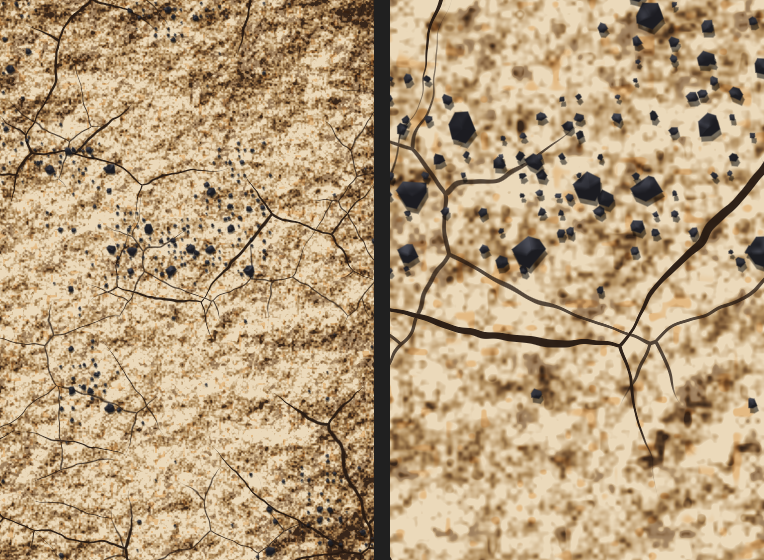
Left, the full canvas; right, a detail of the centre.
A Shadertoy shader for this texture:

```glsl
#define BUMP_FREQ 24.0
#define RELIEF 11.5
#define GRAIN 1.9
#define CRACK_FREQ 4.6
#define CRACK_WIDTH 0.0023
#define HAIR_WIDTH 0.0011
#define STONE_SHARE 0.24
#define LIGHT_STEP vec2(-0.0025, 0.0055)

const vec3 SHADOW = vec3(0.22, 0.15, 0.10);
const vec3 BROWN = vec3(0.49, 0.35, 0.21);
const vec3 TAN = vec3(0.69, 0.55, 0.36);
const vec3 SAND = vec3(0.81, 0.70, 0.54);
const vec3 CREAM = vec3(0.92, 0.85, 0.73);
const vec3 GREY_SOIL = vec3(0.61, 0.50, 0.39);
const vec3 CRACK = vec3(0.15, 0.10, 0.07);

vec2 hash2(vec2 p) {
    vec3 q = fract(p.xyx * vec3(0.1031, 0.1030, 0.0973));
    q += dot(q, q.yzx + 33.33);
    return fract((q.xx + q.yz) * q.zy);
}

float noise(vec2 p) {
    vec2 i = floor(p), f = fract(p);
    f = f * f * (3.0 - 2.0 * f);
    float low = mix(hash2(i).x, hash2(i + vec2(1, 0)).x, f.x);
    float high = mix(hash2(i + vec2(0, 1)).x, hash2(i + 1.0).x, f.x);
    return mix(low, high, f.y);
}

float fbm(vec2 p) {
    float sum = 0.0, amp = 0.5;
    for (int i = 0; i < 5; i++) {
        sum += amp * noise(p);
        p = mat2(1.6, 1.2, -1.2, 1.6) * p + 17.3;
        amp *= 0.5;
    }
    return sum;
}

// Distance to the nearest border between Voronoi cells
float cellBorder(vec2 p) {
    vec2 id = floor(p), f = fract(p), nearCell = vec2(0), nearVec = vec2(0);
    float best = 9.0;
    for (int y = -1; y <= 1; y++)
    for (int x = -1; x <= 1; x++) {
        vec2 g = vec2(x, y), r = g + hash2(id + g) - f;
        if (dot(r, r) < best) { best = dot(r, r); nearCell = g; nearVec = r; }
    }
    float border = 9.0;
    for (int y = -2; y <= 2; y++)
    for (int x = -2; x <= 2; x++) {
        vec2 g = nearCell + vec2(x, y), r = g + hash2(id + g) - f, gap = r - nearVec;
        if (dot(gap, gap) > 1e-5)
            border = min(border, dot(0.5 * (nearVec + r), normalize(gap)));
    }
    return border;
}

float crackLine(float dist, float width, float px) {
    return clamp((width - dist) / px + 0.5, 0.0, 1.0) * smoothstep(0.0, 0.0007, width);
}

// Angular stones, at most one per grid cell, gathered in patches
float stoneLayer(vec2 p, float freq) {
    vec2 q = p * freq, id = floor(q);
    vec2 jitter = hash2(id + freq), pick = hash2(id + freq + 37.0);
    vec2 centre = id + 0.5 + 0.2 * (jitter - 0.5);
    float density = 0.004 + STONE_SHARE * smoothstep(0.55, 0.85, noise(centre / freq * 7.0 + 3.0));
    if (pick.x > density) return 1.0;
    float radius = mix(0.14, 0.3, pick.y), d = -1.0;
    for (int i = 0; i < 6; i++) {
        vec2 h = hash2(id + float(i) * 7.0 + 11.0);
        float a = (float(i) + 0.6 * h.x) * 1.0472;
        d = max(d, dot(q - centre, vec2(cos(a), sin(a))) - radius * mix(0.65, 1.0, h.y));
    }
    return d / freq;
}

float stones(vec2 p) {
    return min(stoneLayer(p, 28.0), min(stoneLayer(p, 50.0), stoneLayer(p, 88.0)));
}

float ramp(float a, float b, float x) { return clamp((x - a) / (b - a), 0.0, 1.0); }

vec3 soilColour(float tone) {
    vec3 c = mix(SHADOW, BROWN, ramp(-2.0, -1.1, tone));
    c = mix(c, TAN, ramp(-1.1, -0.4, tone));
    c = mix(c, SAND, ramp(-0.4, 0.25, tone));
    return mix(c, CREAM, ramp(0.25, 1.05, tone));
}

void mainImage(out vec4 fragColor, in vec2 fragCoord) {
    vec2 uv = fragCoord / iResolution.xy, p = fragCoord / iResolution.y;
    float px = 1.0 / iResolution.y;

    // Pale middle, damp brown rim at the top and right
    vec2 fromPale = (uv - vec2(0.36, 0.52)) * vec2(0.95, 0.8);
    float patches = fbm(p * 5.0 + 4.0) - 0.48;
    float tone = 0.58 - 1.7 * smoothstep(0.25, 0.85, length(fromPale) + 0.5 * patches);
    tone -= 0.75 * smoothstep(0.72, 1.0, uv.y + 0.3 * patches);

    // Crumbly relief lit from above, then fine grain and pits
    vec2 b = p * BUMP_FREQ;
    float slope = fbm(b) - fbm(b + LIGHT_STEP * BUMP_FREQ);
    tone += RELIEF * slope;
    tone += GRAIN * (0.6 * noise(p * 170.0) + noise(p * 310.0 + 50.0) - 0.8);
    tone -= 0.9 * smoothstep(0.72, 0.9, noise(p * 120.0 + 9.0));

    // Main cracks and hairlines, wandering and fading along their length
    vec2 wander = vec2(fbm(p * 6.0), fbm(p * 6.0 + 31.0)) - 0.5;
    vec2 c = p + 0.075 * wander;
    float mainDist = cellBorder(c * CRACK_FREQ + 2.0) / CRACK_FREQ;
    float hairDist = cellBorder(c * CRACK_FREQ * 1.7 + 40.0) / (CRACK_FREQ * 1.7);
    float mainWidth = CRACK_WIDTH * smoothstep(0.22, 0.75, noise(p * 7.0 + 20.0));
    float hairWidth = HAIR_WIDTH * smoothstep(0.45, 0.75, noise(p * 8.0 + 60.0));
    float crack = max(crackLine(mainDist, mainWidth, px), 0.8 * crackLine(hairDist, hairWidth, px));
    tone -= 0.7 * exp(-mainDist / 0.003) * mainWidth / CRACK_WIDTH;

    vec3 col = soilColour(tone);
    float greyish = smoothstep(0.55, 0.8, noise(p * 60.0 + 80.0)) * ramp(-1.3, -0.6, tone) * ramp(0.2, -0.3, tone);
    col = mix(col, GREY_SOIL, 0.7 * greyish);
    float rust = smoothstep(0.76, 0.92, noise(p * 140.0 + 70.0));
    col = mix(col, col * vec3(0.96, 0.80, 0.58), 0.7 * rust);
    col = mix(col, CRACK, 0.95 * crack);

    // Blue-black stones with a lit upper face and a short shadow
    float stone = stones(p), above = stones(p + vec2(-0.001, 0.003));
    col *= 1.0 - 0.5 * smoothstep(px, -px, above);
    float lit = clamp((above - stone) / 0.004, 0.0, 1.0) * noise(p * 190.0);
    vec3 stoneCol = mix(vec3(0.11, 0.11, 0.13), vec3(0.36, 0.37, 0.42), lit);
    col = mix(col, stoneCol, smoothstep(px, -px, stone));

    fragColor = vec4(col, 1.0);
}
```
